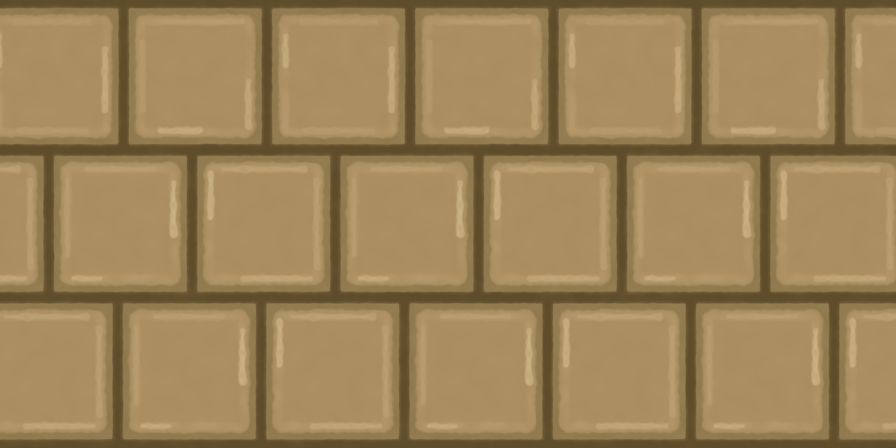
Reproduce this texture procedurally as a WebGL 1 fragment shader.

```glsl
precision highp float;

uniform vec2 u_resolution;

// Lengths are fractions of the canvas height
#define PITCH vec2(0.3198, 0.3294)
#define STONE_HALF vec2(0.1485, 0.1520)
#define TOP_JOINT 0.0055
#define RIM_WIDTH 0.015
#define STROKE_INSET 0.030
#define STROKE_RADIUS 0.0105
#define WOBBLE 0.0025
#define MORTAR_DARK vec3(0.37, 0.30, 0.165)
#define MORTAR_LIGHT vec3(0.44, 0.36, 0.22)
#define RIM_COLOR vec3(0.57, 0.48, 0.31)
#define FACE_COLOR vec3(0.67, 0.56, 0.38)
#define SHINE_COLOR vec3(0.81, 0.71, 0.52)

vec2 gradient(vec2 cell) {
    float h = fract(sin(dot(cell, vec2(127.1, 311.7))) * 43758.5);
    return vec2(cos(h * 6.2832), sin(h * 6.2832));
}

// Gradient noise, roughly -0.7 to 0.7
float noise(vec2 p) {
    vec2 i = floor(p), f = fract(p);
    vec2 u = f * f * f * (f * (f * 6.0 - 15.0) + 10.0);
    vec2 e = vec2(1.0, 0.0);
    float low = mix(dot(gradient(i), f),
                    dot(gradient(i + e.xy), f - e.xy), u.x);
    float high = mix(dot(gradient(i + e.yx), f - e.yx),
                     dot(gradient(i + e.xx), f - e.xx), u.x);
    return mix(low, high, u.y);
}

float roundedBox(vec2 p, vec2 halfSize, float radius) {
    vec2 d = abs(p) - halfSize + radius;
    return length(max(d, 0.0)) + min(max(d.x, d.y), 0.0) - radius;
}

// Brushed highlights along the left, right, bottom and top edges
float edgeStrokes(vec2 p, vec4 center, vec4 reach, vec4 strength, float wobble) {
    vec2 inset = STONE_HALF - STROKE_INSET;
    vec4 along = vec4(p.yy, p.xx) / 0.15;
    vec4 across = vec4(p.x + inset.x, p.x - inset.x, p.y + inset.y, p.y - inset.y);
    vec4 beyond = max(abs(along - center) - reach, 0.0) * 0.15;
    vec4 dist = sqrt(beyond * beyond + across * across) + wobble;
    vec4 ink = strength * (1.0 - smoothstep(0.003, STROKE_RADIUS, dist));
    return max(max(ink.x, ink.y), max(ink.z, ink.w));
}

// Two alternating stones in the top course, two others below
float stoneShine(vec2 p, bool topCourse, bool odd, float wobble) {
    vec4 center = vec4(0.10, 0.23, -0.50, 0.0);
    vec4 reach = vec4(0.55, 0.38, 0.20, 0.50);
    vec4 strength = vec4(0.35, 0.85, 0.70, 0.40);
    if (topCourse && odd) {
        center = vec4(0.38, -0.05, 0.0, 0.0);
        reach = vec4(0.22, 0.45, 0.50, 0.55);
        strength = vec4(0.70, 0.70, 0.30, 0.25);
    } else if (topCourse) {
        center = vec4(0.0, -0.42, -0.22, 0.10);
        reach = vec4(0.50, 0.33, 0.30, 0.60);
        strength = vec4(0.25, 0.60, 0.70, 0.35);
    } else if (odd) {
        center = vec4(0.42, 0.0, 0.20, 0.0);
        reach = vec4(0.33, 0.65, 0.50, 0.60);
        strength = vec4(0.80, 0.40, 0.60, 0.45);
    }
    return edgeStrokes(p, center, reach, strength, wobble);
}

void main() {
    vec2 p = gl_FragCoord.xy / u_resolution.y;
    float pixel = 1.0 / u_resolution.y;

    // Staggered courses, counted from the top
    float y = (1.0 - p.y - TOP_JOINT) / PITCH.y;
    float row = floor(y);
    float shift = row < 0.5 ? 0.276 : (row < 1.5 ? 0.109 : 0.263);
    float x = (p.x - shift) / PITCH.x;
    float parity = mod(floor(x), 2.0);
    bool topCourse = row < 0.5;
    vec2 local = vec2(fract(x) - 0.5, 0.5 - fract(y)) * PITCH;

    // Paint texture repeats with each pair of stones
    float kind = parity + (topCourse ? 2.0 : 0.0);
    vec2 seed = local + kind * 3.7;
    float broad = noise(seed * 22.0);
    float fine = noise(seed * 60.0 + 9.0);
    float wobble = WOBBLE * (broad + fine);

    // Mortar with soft smears
    float smear = noise(p * 16.0) + 0.5 * noise(p * 45.0);
    float stoneDist = roundedBox(local, STONE_HALF, 0.005) + wobble * 0.5;
    float toStone = 1.0 - smoothstep(0.001, 0.008, stoneDist);
    vec3 mortar = mix(MORTAR_DARK, MORTAR_LIGHT,
                      clamp(0.6 * toStone + 0.45 * smear, 0.0, 1.0));

    // Dark rim around a flat face
    float faceDist = roundedBox(local, STONE_HALF - RIM_WIDTH, 0.022) + wobble * 1.5;
    float face = 1.0 - smoothstep(-0.004, 0.004, faceDist);
    vec3 stone = mix(RIM_COLOR + 0.025 * broad, FACE_COLOR + 0.008 * broad, face);

    // Pale band inside the rim and brighter strokes over it
    float band = 1.0 - smoothstep(0.003, 0.013, abs(faceDist + 0.014));
    float shine = stoneShine(local, topCourse, parity > 0.5, wobble * 1.6);
    shine = max(shine * (0.95 + 0.35 * fine), band * (0.14 + 0.2 * broad));
    stone = mix(stone, SHINE_COLOR, clamp(shine, 0.0, 1.0));

    float blur = max(0.0022, pixel);
    float cover = 1.0 - smoothstep(-blur, blur, stoneDist);
    gl_FragColor = vec4(mix(mortar, stone, cover), 1.0);
}
```
